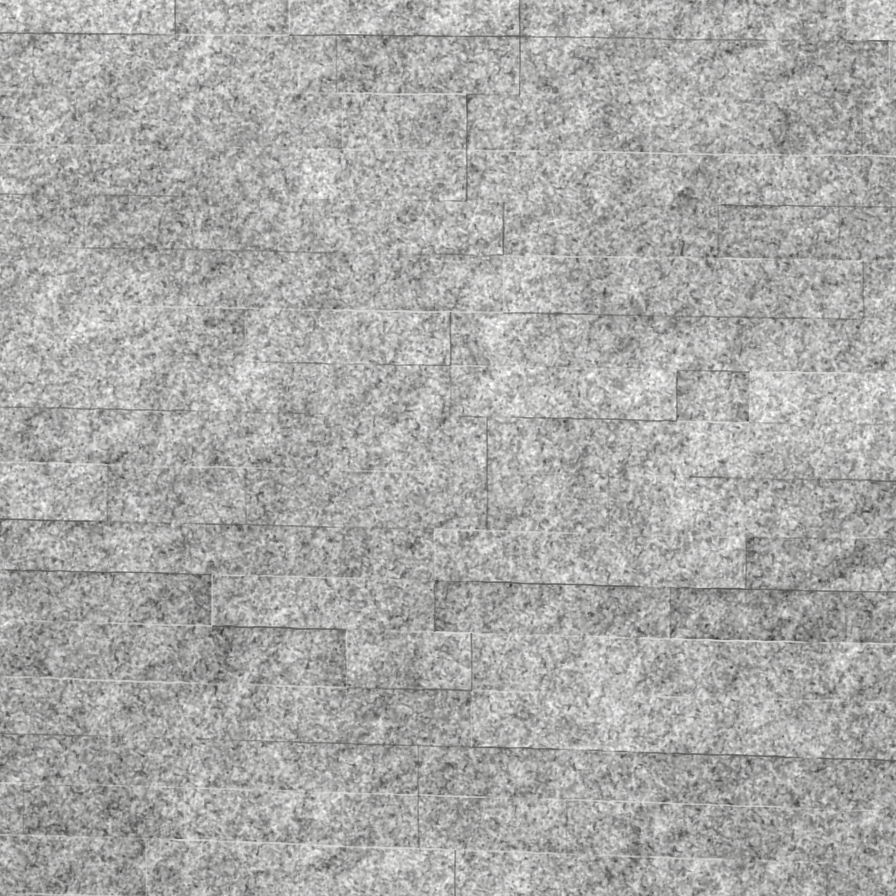
Reproduce this texture procedurally as a Shadertoy shader.

```glsl
// Ledger-stone wall: long split granite strips laid in thin, slightly tilted rows.
// Panels two rows high meet at a zigzag seam; hashed cuts divide them into stones.
// Relief between neighbours sets light or dark joints, layered noise the grain.

const float ROWS = 16.75;            // strips down the canvas
const float ROW_PHASE = 0.35;        // part of the first strip cut off at the top
const float TILT_TOP = 0.009;        // drop across the canvas at the top
const float TILT_BOTTOM = 0.034;     // and at the bottom
const float PANEL_WIDTH = 0.60;
const float SEAM_START = 0.58;       // seam position in the first panel
const float SEAM_DRIFT = 0.009;      // leftward drift per panel
const float SEAM_ZIGZAG = 0.05;      // offset of every other panel
const float CUT_CHANCE = 0.55;
const float ROW_RELIEF = 0.4;        // share of the relief common to a whole row
const float JOINT_HALF = 0.0010;     // half width of a joint line
const float SHADOW_REACH = 0.010;
const float GRAIN_SCALE = 400.0;
const vec3 STONE = vec3(0.672, 0.672, 0.670);
const vec3 JOINT_DARK = vec3(0.33, 0.33, 0.315);
const vec3 JOINT_LIGHT = vec3(0.87, 0.87, 0.865);

float hash(vec2 p) {
    return fract(sin(dot(p, vec2(12.9898, 4.1414))) * 43758.5);
}

float noise(vec2 p) {
    vec2 i = floor(p), f = fract(p);
    f = f * f * (3.0 - 2.0 * f);
    return mix(mix(hash(i), hash(i + vec2(1, 0)), f.x),
               mix(hash(i + vec2(0, 1)), hash(i + vec2(1, 1)), f.x), f.y);
}

vec2 turn(vec2 p, float angle) {
    float c = cos(angle), s = sin(angle);
    return mat2(c, s, -s, c) * p;
}

float fbm(vec2 p) {
    float sum = 0.0, amp = 0.5;
    for (int i = 0; i < 3; i++) {
        sum += amp * noise(p);
        p = mat2(1.6, 1.2, -1.2, 1.6) * p + 7.3;
        amp *= 0.5;
    }
    return sum / 0.875;
}

// Stone at x in a row: left edge, right edge, relief height, panel number
vec4 stoneAt(float row, float x) {
    float pair = floor(row / 2.0);
    float seam = SEAM_START - SEAM_DRIFT * pair - SEAM_ZIGZAG * mod(pair, 2.0);
    float u = (x - seam) / PANEL_WIDTH;
    float panel = floor(u);
    u -= panel;
    vec2 key = vec2(row + 3.0, panel * 17.0 + 40.0);
    vec2 span = vec2(0.0, 1.0);
    for (int i = 1; i <= 2; i++) {
        vec2 cutKey = key + vec2(0.0, float(i) * 3.7);
        if (hash(cutKey) > CUT_CHANCE) continue;
        float cut = (float(i) + 0.75 * (hash(cutKey + 9.1) - 0.5)) / 3.0;
        if (u >= cut) span.x = max(span.x, cut);
        else span.y = min(span.y, cut);
    }
    float height = mix(hash(key + span * 5.3), hash(vec2(row, 5.0)), ROW_RELIEF);
    return vec4((span + panel) * PANEL_WIDTH + seam, height, panel);
}

// Smooth line of the joint width at distance d
float jointLine(float d, float px) {
    return 1.0 - smoothstep(JOINT_HALF - px * 0.7, JOINT_HALF + px * 0.7, d);
}

// Tint a joint: positive relief catches light, negative relief casts shade
vec3 drawJoint(vec3 col, float line, float relief, float strength) {
    vec3 tint = mix(JOINT_DARK, JOINT_LIGHT, smoothstep(-0.08, 0.04, relief));
    return mix(col, tint, line * min(strength + 0.8 * abs(relief), 0.95));
}

// Split-face granite: crystals, dark flecks, mottling and slanted chips
float granite(vec2 p) {
    vec2 g = p * GRAIN_SCALE;
    g += 0.9 * vec2(noise(g * 0.23 + 11.0), noise(g * 0.23 + 53.0));
    float tone = 0.25 * (noise(turn(g, 0.5)) - 0.5);
    tone += 0.21 * (noise(turn(g, 1.2) * 0.71 + 31.0) - 0.5);
    tone += 0.13 * (noise(turn(g, 0.9) * 0.39 + 17.0) - 0.5);
    tone -= 0.15 * smoothstep(0.70, 0.92, noise(turn(g, 0.2) * 0.55 + 77.0));
    tone += 0.20 * (fbm(p * 9.0) - 0.5);
    vec2 slant = vec2(p.x + 0.6 * p.y, p.y - 0.4 * p.x) * vec2(22.0, 38.0);
    tone += 0.27 * (fbm(slant) - fbm(slant + vec2(0.22, -0.3)));
    return tone + 0.015;
}

void mainImage(out vec4 fragColor, in vec2 fragCoord) {
    vec2 p = fragCoord / iResolution.xy;
    float px = 1.0 / iResolution.y;

    // Tilted rows with slightly uneven courses and chipped edges
    float down = 1.0 - p.y;
    float v = (down - p.x * mix(TILT_TOP, TILT_BOTTOM, down)) * ROWS + ROW_PHASE;
    v += 0.05 * sin(v * 1.7) + 0.04 * (noise(vec2(p.x * 5.0, v * 0.8)) - 0.5);
    v += 0.02 * (noise(vec2(p.x * 90.0, v * 2.0)) - 0.5);
    float row = floor(v), f = v - row;
    float x = p.x + 0.0012 * (noise(p * 70.0) - 0.5);
    vec4 stone = stoneAt(row, x);

    // Nearest neighbours above or below, and to the left or right
    float side = f < 0.5 ? -1.0 : 1.0;
    float dRow = min(f, 1.0 - f) / ROWS;
    float rowRise = stoneAt(row + side, x).z - stone.z;
    bool nearLeft = x - stone.x < stone.y - x;
    float dEnd = min(x - stone.x, stone.y - x);
    vec4 next = stoneAt(row, nearLeft ? stone.x - 0.002 : stone.y + 0.002);
    float endRise = next.z - stone.z;

    // Stone face, shaded where a neighbour stands proud
    float tone = granite(p) + 0.08 * (stone.z - 0.5);
    tone -= 0.18 * max(rowRise, 0.0) * exp(-dRow / SHADOW_REACH);
    tone -= 0.25 * max(endRise, 0.0) * exp(-dEnd / SHADOW_REACH);
    tone += 0.025 * (p.y - 0.5) + 0.02 * (0.5 - distance(p, vec2(0.6)));
    vec3 col = STONE + tone;

    // Joints: rows break up along their length, panel seams are open and dark
    float edgeRow = floor(v + 0.5) * 5.0;
    float wear = 0.6 * noise(vec2(p.x * 12.0, edgeRow)) + 0.4 * noise(vec2(p.x * 75.0, edgeRow));
    wear = mix(0.2, 1.0, smoothstep(0.25, 0.6, wear));
    col = drawJoint(col, jointLine(dRow, px) * wear, rowRise * side + 0.06, 0.45);
    bool seam = next.w != stone.w;
    float endRelief = (nearLeft ? -endRise : endRise) - (seam ? 0.2 : 0.1);
    float endWear = mix(0.45, 0.95, noise(vec2(p.x * 9.0, p.y * 60.0)));
    col = drawJoint(col, jointLine(dEnd, px) * endWear, endRelief, seam ? 0.55 : 0.3);
    fragColor = vec4(clamp(col, 0.0, 1.0), 1.0);
}
```
